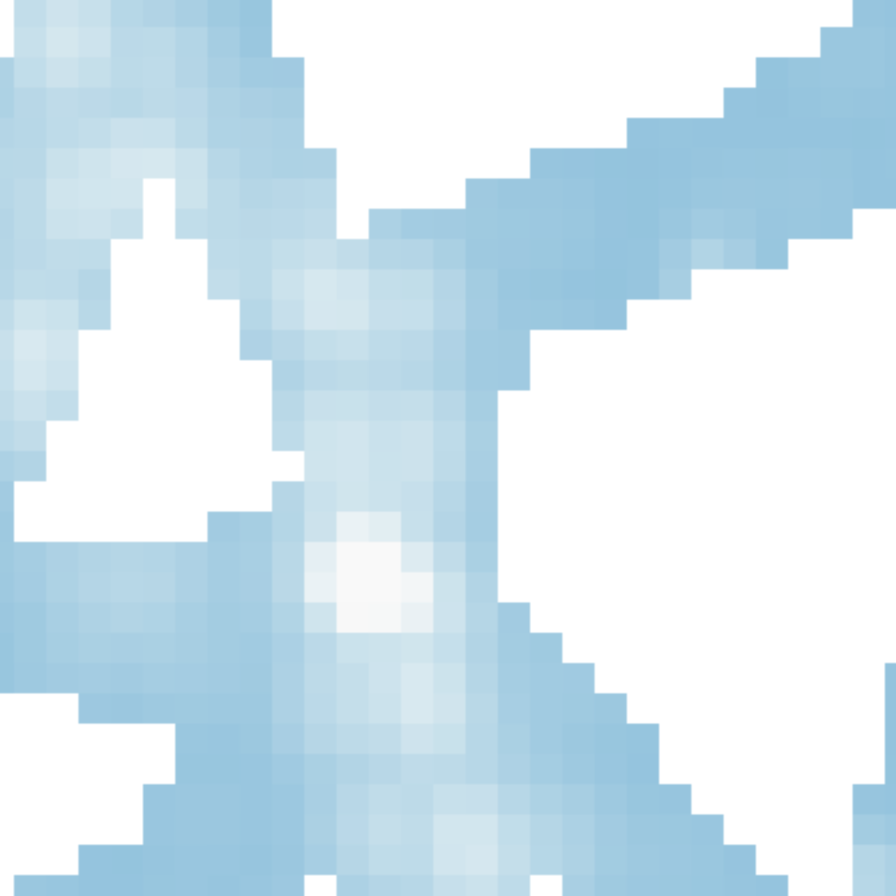
Give the GLSL for this background, as a three.js fragment shader.

```glsl
// Blocky blue web on white: a grid of flat cells, each coloured at its centre.
// Convex quads cut the white openings; a soft spine of light, cellular dapples
// and a few glows set the tone of the remaining blue bands.
varying vec2 vUv;

const vec2 CELL_SIZE = vec2(0.0360, 0.0338);
const vec2 GRID_ORIGIN = vec2(0.0156, 0.0234);
const float EDGE_SOFTNESS = 0.05;

const vec3 DEEP = vec3(0.55, 0.75, 0.86);
const vec3 PALE = vec3(0.83, 0.905, 0.935);
const vec3 GLARE = vec3(0.975);
const vec3 PAPER = vec3(1.0);

vec2 hash2(vec2 p) {
  vec2 q = vec2(dot(p, vec2(127.1, 311.7)), dot(p, vec2(269.5, 183.3)));
  return fract(sin(q) * 4375.85);
}

// Distance to the nearest scattered point
float cellular(vec2 p) {
  vec2 base = floor(p);
  float nearest = 2.0;
  for (int y = -1; y <= 1; y++) {
    for (int x = -1; x <= 1; x++) {
      vec2 site = base + vec2(float(x), float(y));
      site += 0.2 + 0.6 * hash2(site);
      nearest = min(nearest, distance(p, site));
    }
  }
  return nearest;
}

float segmentDistance(vec2 p, vec2 a, vec2 b) {
  vec2 ab = b - a;
  float t = clamp(dot(p - a, ab) / dot(ab, ab), 0.0, 1.0);
  return distance(p, a + t * ab);
}

float glow(vec2 p, vec2 center, float radius) {
  vec2 d = (p - center) / radius;
  return exp(-dot(d, d));
}

// Positive to the left of the line from a to b
float side(vec2 p, vec2 a, vec2 b) {
  vec2 e = b - a;
  vec2 d = p - a;
  return e.x * d.y - e.y * d.x;
}

// Convex quad, corners counterclockwise
bool inQuad(vec2 p, vec2 a, vec2 b, vec2 c, vec2 d) {
  return min(min(side(p, a, b), side(p, b, c)),
             min(side(p, c, d), side(p, d, a))) > 0.0;
}

bool isOpening(vec2 p) {
  bool top = inQuad(p, vec2(0.289, 1.02), vec2(0.391, 0.745),
                    vec2(0.781, 0.875), vec2(0.983, 1.007));
  bool left = inQuad(p, vec2(0.174, 0.801), vec2(0.016, 0.411),
                     vec2(0.219, 0.392), vec2(0.341, 0.475));
  bool right = inQuad(p, vec2(0.578, 0.609), vec2(0.552, 0.362),
                      vec2(0.918, -0.048), vec2(1.181, 0.837));
  bool corner = inQuad(p, vec2(-0.078, 0.258), vec2(-0.078, -0.038),
                       vec2(0.146, 0.059), vec2(0.208, 0.18));
  // Small nicks on the border
  bool nick = distance(p, vec2(-0.003, 0.969)) < 0.03;
  for (int i = 0; i < 2; i++) {
    nick = nick || distance(p, vec2(0.357 + 0.253 * float(i), 0.007)) < 0.015;
  }
  return top || left || right || corner || nick;
}

// Lightness from 0 (deep blue) to 1 (near white)
float lightness(vec2 p) {
  float d = segmentDistance(p, vec2(0.03, 0.60), vec2(0.10, 0.95));
  d = min(d, segmentDistance(p, vec2(0.10, 0.85), vec2(0.40, 0.63)));
  d = min(d, segmentDistance(p, vec2(0.40, 0.63), vec2(0.42, 0.36)));
  d = min(d, segmentDistance(p, vec2(0.42, 0.36), vec2(0.52, 0.0)));
  float spine = exp(-d * d / 0.016);
  float dapple = 1.0 - smoothstep(0.1, 0.7, cellular(p * 7.0));
  float tone = 0.08 + 0.42 * spine + 0.28 * dapple * (0.25 + 0.75 * spine);
  tone += 0.48 * glow(p, vec2(0.405, 0.365), 0.075);
  tone += 0.32 * glow(p, vec2(0.14, 0.34), 0.10);
  tone += 0.35 * glow(p, vec2(0.79, 0.695), 0.045);
  tone += 0.35 * glow(p, vec2(0.98, 0.02), 0.05);
  return clamp(tone, 0.0, 1.0);
}

vec3 cellColor(vec2 gridPoint) {
  vec2 p = gridPoint * CELL_SIZE + GRID_ORIGIN;
  if (isOpening(p)) return PAPER;
  float tone = lightness(p);
  vec3 blue = mix(DEEP, PALE, min(tone / 0.75, 1.0));
  return mix(blue, GLARE, smoothstep(0.72, 1.0, tone));
}

void main() {
  // Blend the four cells around the nearest grid corner
  vec2 grid = (vUv - GRID_ORIGIN) / CELL_SIZE;
  vec2 crossing = floor(grid + 0.5);
  vec2 w = smoothstep(-EDGE_SOFTNESS, EDGE_SOFTNESS, grid - crossing);
  vec3 lower = mix(cellColor(crossing + vec2(-0.5, -0.5)),
                   cellColor(crossing + vec2(0.5, -0.5)), w.x);
  vec3 upper = mix(cellColor(crossing + vec2(-0.5, 0.5)),
                   cellColor(crossing + vec2(0.5, 0.5)), w.x);
  gl_FragColor = vec4(mix(lower, upper, w.y), 1.0);
}
```
